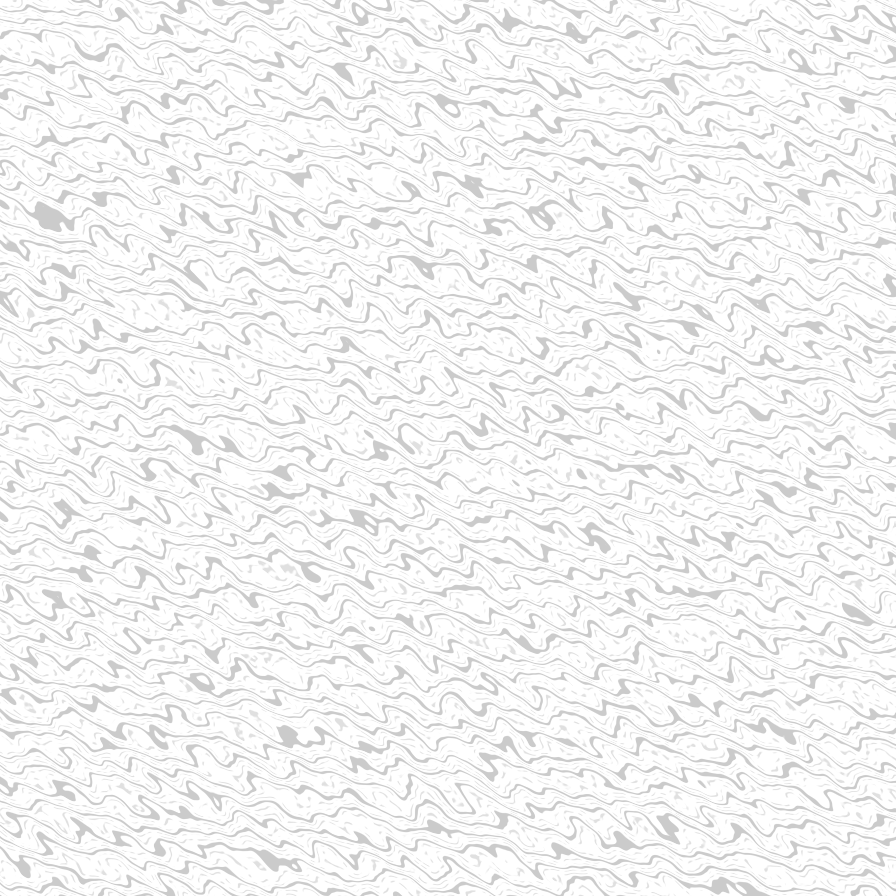
Reproduce this pattern procedurally as a WebGL 1 fragment shader.

```glsl
precision highp float;

uniform vec2 u_resolution;

const vec3 PAPER = vec3(1.0);
const vec3 INK = vec3(0.795);
const float LINES_PER_CANVAS = 48.0;
const float FOLD_SIZE = 0.029;
const float FOLD_HEIGHT = 0.029;

// Random unit vector for a lattice cell
vec2 cellGradient(vec2 cell) {
  float h = fract(sin(dot(cell, vec2(127.1, 311.7))) * 43758.55);
  return vec2(cos(6.2832 * h), sin(6.2832 * h));
}

// Gradient noise, roughly -0.7 to 0.7
float gradientNoise(vec2 p) {
  vec2 i = floor(p);
  vec2 f = p - i;
  vec2 s = f * f * f * (f * (f * 6.0 - 15.0) + 10.0);
  vec2 e = vec2(1.0, 0.0);
  float a = dot(cellGradient(i), f);
  float b = dot(cellGradient(i + e.xy), f - e.xy);
  float c = dot(cellGradient(i + e.yx), f - e.yx);
  float d = dot(cellGradient(i + e.xx), f - e.xx);
  return mix(mix(a, b, s.x), mix(c, d, s.x), s.y);
}

// Height field in line units; the shear leans every crest to the left
float foldedHeight(vec2 p) {
  vec2 q = vec2(p.x + 0.8 * p.y, 0.8 * p.y) / FOLD_SIZE;
  float folds = gradientNoise(q) + 0.22 * gradientNoise(q * 2.3 + 17.0);
  return LINES_PER_CANVAS * (p.y + 0.15 * p.x + FOLD_HEIGHT * folds);
}

// Distance to the nearest whole value
float wholeDistance(float v) {
  return abs(fract(v + 0.5) - 0.5);
}

// Soft band: its width on the canvas grows where the field is flat
float contour(float dist, float halfWidth, float blur) {
  return 1.0 - smoothstep(halfWidth - blur, halfWidth + blur, dist);
}

void main() {
  float pixel = 1.0 / u_resolution.y;
  vec2 p = gl_FragCoord.xy * pixel;

  // Field value and its change across one pixel
  float height = foldedHeight(p);
  vec2 slope = vec2(foldedHeight(p + vec2(pixel, 0.0)),
                    foldedHeight(p + vec2(0.0, pixel))) - height;
  float blur = 0.65 * length(slope) + 0.002;

  // Strong strands of uneven weight
  float weight = 0.088 * (1.0 + 0.8 * gradientNoise(p * 22.0 + 5.0));
  float strands = contour(wholeDistance(height), weight, blur);

  // Faint broken threads between them
  float threads = contour(wholeDistance(height * 3.0) / 3.0, 0.035, blur);
  float dashes = smoothstep(-0.2, 0.15, gradientNoise(p * 130.0 + 31.0));

  float coverage = max(strands, 0.6 * threads * dashes);
  gl_FragColor = vec4(mix(PAPER, INK, coverage), 1.0);
}
```
